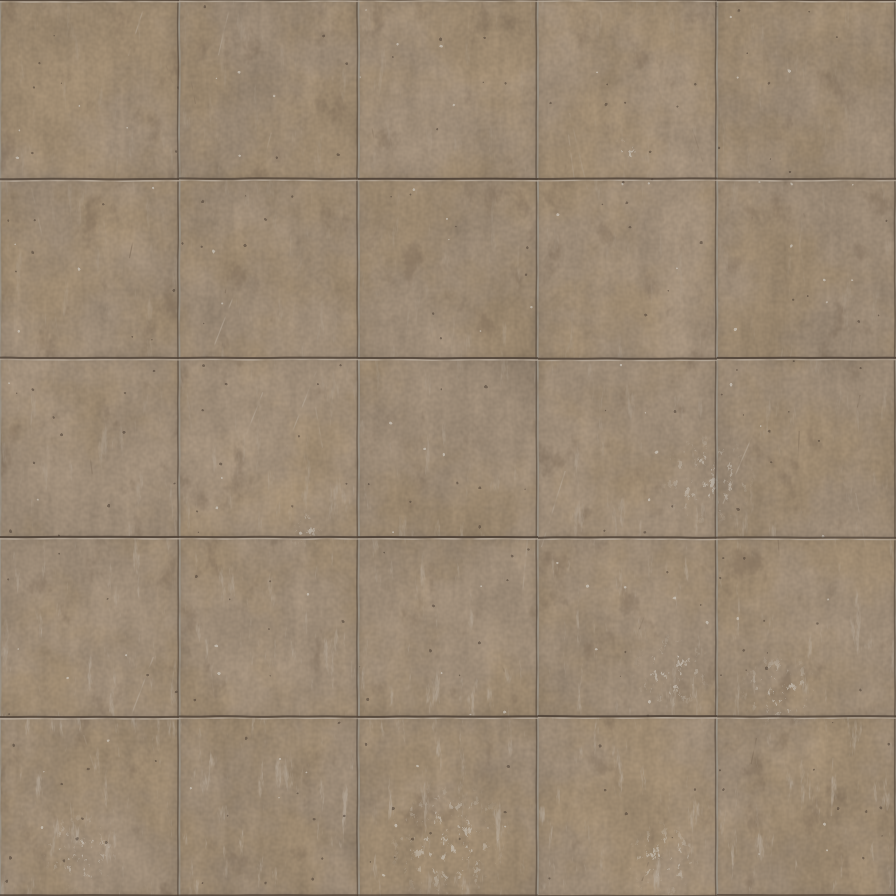
This texture is drawn by a WebGL 2 fragment shader. Its source:

```glsl
#version 300 es
precision highp float;
// Worn beige stone tiles, five by five, with thin recessed joints, stains, scuffs and chips.

uniform vec2 u_resolution;
out vec4 outColor;

const float TILES = 5.0;
const vec3 STONE = vec3(0.612, 0.543, 0.466);
const vec3 OCHRE = vec3(0.610, 0.530, 0.425);
const vec3 STAIN = vec3(0.475, 0.405, 0.335);
const vec3 SCUFF = vec3(0.710, 0.660, 0.600);
const vec3 CHIP = vec3(0.790, 0.765, 0.725);
const vec3 GROUT = vec3(0.600, 0.575, 0.530);
const vec3 GAP = vec3(0.300, 0.250, 0.210);

// Centre and radius of the most worn patches
const vec3 WORN[8] = vec3[8](
  vec3(0.34, 0.41, 0.025), vec3(0.79, 0.465, 0.06), vec3(0.50, 0.06, 0.08), vec3(0.87, 0.23, 0.05),
  vec3(0.75, 0.25, 0.05), vec3(0.09, 0.05, 0.05), vec3(0.70, 0.83, 0.02), vec3(0.74, 0.04, 0.05));

vec2 hash2(vec2 p) {
  vec3 q = fract(p.xyx * vec3(0.1031, 0.1030, 0.0973));
  q += dot(q, q.yzx + 33.33);
  return fract((q.xx + q.yz) * q.zy);
}

float corner(vec2 cell, vec2 offset) {
  float angle = 6.2832 * hash2(cell).x;
  return dot(vec2(cos(angle), sin(angle)), offset);
}

// Gradient noise, roughly -0.7 to 0.7
float noise(vec2 p) {
  vec2 i = floor(p), f = p - i, e = vec2(1.0, 0.0);
  vec2 u = f * f * f * (f * (f * 6.0 - 15.0) + 10.0);
  return mix(mix(corner(i, f), corner(i + e, f - e), u.x),
             mix(corner(i + e.yx, f - e.yx), corner(i + 1.0, f - 1.0), u.x), u.y);
}

float fbm(vec2 p) {
  float sum = 0.0, amp = 0.5;
  for (int i = 0; i < 5; i++) {
    sum += amp * noise(p);
    p = mat2(1.6, 1.2, -1.2, 1.6) * p + 7.3;
    amp *= 0.6;
  }
  return sum;
}

float band(float x, float halfWidth, float aa) {
  return 1.0 - smoothstep(halfWidth - aa, halfWidth + aa, abs(x));
}

float segment(vec2 p, vec2 a, vec2 b) {
  vec2 pa = p - a, ba = b - a;
  return length(pa - ba * clamp(dot(pa, ba) / dot(ba, ba), 0.0, 1.0));
}

// One irregular speck in a random share of the grid cells
float specks(vec2 p, float scale, float share, float radius, float aa) {
  vec2 cell = floor(p * scale);
  vec2 rnd = hash2(cell + scale);
  vec2 offset = p - (cell + 0.25 + 0.5 * hash2(cell + 41.0)) / scale;
  float size = radius * (0.4 + 0.6 * rnd.y) * (1.0 + 0.8 * noise(p * 300.0));
  return step(rnd.x, share) * (1.0 - smoothstep(size - aa, size + aa, length(offset)));
}

// Faint straight scratches of random place, lean and length
float scratches(vec2 p, float seed, float reach, float aa) {
  float mask = 0.0;
  for (float i = 0.0; i < 18.0; i++) {
    vec2 start = hash2(vec2(i, seed)), rnd = hash2(vec2(seed, i + 60.0));
    vec2 dir = vec2(0.9 * (rnd.x - 0.5), 1.0) * reach * (0.3 + rnd.y);
    mask = max(mask, band(segment(p, start, start + dir), 0.0007, aa) * (0.3 + 0.7 * rnd.x));
  }
  return mask * smoothstep(-0.25, 0.2, noise(p * 70.0));
}

vec3 stone(vec2 p, vec2 tile, float aa) {
  vec2 rnd = hash2(tile + 5.0);
  vec2 q = p + 9.0 * rnd;
  float clouds = 0.5 * fbm(p * 6.0) + 0.7 * fbm(q * 17.0);
  float streaks = fbm(q * vec2(55.0, 9.0));
  float grain = noise(p * 230.0) + 0.6 * noise(p * 115.0 + 3.0);
  float ochre = smoothstep(-0.1, 0.35, fbm(q * 8.0 + 20.0) + 0.35 * abs(p.y - 0.48));
  vec3 col = mix(STONE, OCHRE, 0.75 * ochre);
  col *= 1.0 + 0.17 * clouds + 0.09 * streaks + 0.055 * grain + 0.03 * (rnd.y - 0.5);
  float stain = smoothstep(0.12, 0.42, fbm(q * vec2(22.0, 15.0) + 50.0));
  col = mix(col, STAIN, 0.45 * stain);
  float low = 1.0 - smoothstep(0.1, 0.75, p.y);
  float scuff = smoothstep(0.16, 0.45, fbm(q * vec2(75.0, 16.0) + 80.0));
  return mix(col, SCUFF, scuff * (0.25 + 0.45 * low));
}

vec3 addWear(vec3 col, vec2 p, float aa) {
  float flakes = smoothstep(0.13, 0.28, fbm(p * vec2(110.0, 75.0)));
  float worn = 0.0;
  for (int i = 0; i < WORN.length(); i++)
    worn = max(worn, 1.0 - smoothstep(0.2, 1.0, length(p - WORN[i].xy) / WORN[i].z));
  col = mix(col, CHIP, 0.65 * flakes * worn);
  col = mix(col, SCUFF, 0.55 * scratches(p, 3.0, 0.07, aa));
  col = mix(col, STAIN, 0.65 * scratches(p, 11.0, 0.03, aa));
  col = mix(col, GAP, 0.55 * specks(p, 38.0, 0.13, 0.0017, aa));
  return mix(col, CHIP, 0.75 * specks(p, 31.0, 0.09, 0.0017, aa));
}

vec3 addJoints(vec3 col, vec2 p, float aa) {
  vec2 grid = p * TILES;
  vec2 wobble = 0.0007 * vec2(noise(vec2(p.y * 24.0, floor(grid.x + 0.5) + 0.4)),
                              noise(vec2(p.x * 24.0, floor(grid.y + 0.5) + 9.4)));
  vec2 d = (fract(grid + 0.5) - 0.5) / TILES + wobble;
  vec2 rnd = hash2(floor(grid + vec2(0.0, 0.5)) + 23.0);
  float breaks = smoothstep(-0.4, 0.25, noise(p * 45.0));
  // Soft grime along the tile edges
  col *= 1.0 - 0.09 * exp(-min(abs(d.x), abs(d.y)) / 0.004);
  // Upright joints: pale grout beside a dark edge
  col = mix(col, GAP, 0.55 * band(d.x + 0.0012, 0.0010, aa));
  col = mix(col, GROUT, (0.5 + 0.4 * breaks) * band(d.x - 0.0004, 0.0010, aa));
  // Level joints: shadowed gap above a lit lip
  float shift = 0.0010 * (rnd.x - 0.5);
  col = mix(col, SCUFF, (0.3 + 0.6 * breaks) * band(d.y + 0.0016 + shift, 0.0009, aa));
  return mix(col, GAP, (0.6 + 0.3 * rnd.y) * band(d.y - 0.0004 + shift, 0.0011, aa));
}

void main() {
  vec2 p = gl_FragCoord.xy / u_resolution;
  float aa = 0.6 / min(u_resolution.x, u_resolution.y);
  vec3 col = stone(p, floor(p * TILES), aa);
  col = addWear(col, p, aa);
  outColor = vec4(addJoints(col, p, aa), 1.0);
}
```
